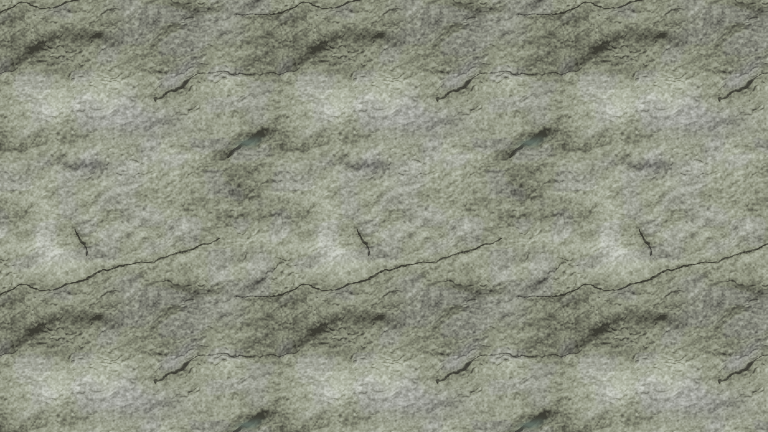
A Shadertoy shader for this texture:

```glsl
// Weathered grey-green rock face, built as a square tile that repeats seamlessly.
// Sheared periodic noise gives a patchily terraced relief lit from above; soft
// stains, ragged cracks and fine grain are then laid over it in tile coordinates.

#define TILE_SIZE 0.653                  // tile side, in canvas heights
#define LIGHT_STEP vec2(-0.003, 0.005)   // offset toward the light
#define RELIEF_GAIN 3.3
#define GRAIN_GAIN 0.46
#define LEDGES 8.0                       // terrace steps in the relief
#define SHADOW vec3(0.24, 0.24, 0.205)
#define STONE vec3(0.55, 0.565, 0.485)
#define HIGHLIGHT vec3(0.78, 0.80, 0.74)
#define LILAC vec3(0.64, 0.64, 0.65)
#define SLATE vec3(0.43, 0.50, 0.46)

float hash(vec2 c) {
    return fract(sin(dot(c, vec2(127.1, 311.7))) * 43758.5);
}

// Lattice value wrapped to n cells, rising by "shear" rows per tile
float lattice(vec2 c, vec2 n, float shear) {
    float k = floor(c.x / n.x);
    return hash(vec2(c.x - k * n.x, mod(c.y + shear * k, n.y)));
}

float noise(vec2 q, vec2 n, float shear) {
    vec2 p = vec2(n.x * q.x, n.y * q.y - shear * q.x);
    vec2 c = floor(p), f = p - c;
    f = f * f * f * (f * (f * 6.0 - 15.0) + 10.0);
    vec2 e = vec2(1.0, 0.0);
    return mix(mix(lattice(c, n, shear), lattice(c + e.xy, n, shear), f.x),
               mix(lattice(c + e.yx, n, shear), lattice(c + e.xx, n, shear), f.x), f.y);
}

float fbm(vec2 q, vec2 n, float shear) {
    float sum = 0.0, amp = 0.5;
    for (int i = 0; i < 5; i++) {
        sum += amp * noise(q, n, shear);
        n *= 2.0;
        shear *= 2.0;
        amp *= 0.55;
    }
    return sum;
}

// Rough height; ledges break out only in patches
float relief(vec2 q, float ledge) {
    float h = fbm(q, vec2(5.0, 8.0), 1.0);
    float t = h * LEDGES;
    float terrace = (floor(t) + smoothstep(0.6, 1.0, fract(t))) / LEDGES;
    return mix(h, terrace, ledge);
}

vec2 wrap(vec2 d) { return fract(d + 0.5) - 0.5; }

// Soft slanted spot
float stain(vec2 q, vec2 center, vec2 size, float slope) {
    vec2 p = wrap(q - center);
    p.y -= slope * p.x;
    p /= size;
    return exp(-dot(p, p));
}

// Tapered line from a to b with smoothed edges and a faint shaded rim
float crack(vec2 q, vec2 a, vec2 b, float width) {
    vec2 p = wrap(q - 0.5 * (a + b)), arm = 0.5 * (b - a);
    float t = clamp(dot(p, arm) / dot(arm, arm), -1.0, 1.0);
    float pixel = 0.7 / (TILE_SIZE * iResolution.y);
    float w = width * (0.3 + 1.1 * noise(q, vec2(31.0), 0.0)) * (1.0 - 0.4 * t * t);
    float d = length(p - t * arm);
    return max(1.0 - smoothstep(0.2 * w, w + pixel, d), 0.35 * exp(-d / (1.5 * width)));
}

void mainImage(out vec4 fragColor, in vec2 fragCoord) {
    vec2 q = fract(fragCoord / iResolution.y / TILE_SIZE);
    vec2 rough = vec2(fbm(q, vec2(7.0), 0.0), fbm(q + 0.37, vec2(9.0), 0.0)) - 0.5;
    vec2 w = q + 0.06 * rough;

    // Lit relief, with bright slopes softer than dark ones
    float ledge = 0.75 * smoothstep(0.45, 0.75, noise(w, vec2(6.0, 9.0), 1.0));
    float lit = RELIEF_GAIN * (relief(w, ledge) - relief(w + LIGHT_STEP, ledge));
    float tone = 0.59 + (lit > 0.0 ? lit / (1.0 + 3.5 * lit) : lit);
    tone += 0.42 * (fbm(q, vec2(5.0, 9.0), 1.0) - 0.5);
    float grain = 0.5 * noise(q, vec2(97.0, 113.0), 9.0) + 0.5 * noise(q, vec2(171.0), 0.0);
    tone += GRAIN_GAIN * (grain - 0.5);

    // Broad dark shelf and bright worn patches
    tone -= 0.17 * smoothstep(0.25, 0.29, w.y) * (1.0 - smoothstep(0.46, 0.60, w.y));
    tone += 0.28 * stain(w, vec2(0.18, 0.63), vec2(0.10, 0.06), -0.3);
    tone += 0.20 * stain(w, vec2(0.15, 0.78), vec2(0.05, 0.10), 0.0);
    tone += 0.14 * stain(w, vec2(0.20, 0.18), vec2(0.25, 0.08), 0.0);

    // Hollows in shade
    float shade = 0.38 * stain(w, vec2(0.12, 0.355), vec2(0.08, 0.022), 0.65);
    shade += 0.28 * stain(w, vec2(0.31, 0.405), vec2(0.12, 0.025), 0.0);
    shade += 0.30 * stain(w, vec2(0.69, 0.505), vec2(0.07, 0.025), -0.2);
    shade += 0.26 * stain(w, vec2(0.92, 0.54), vec2(0.07, 0.02), 0.7);
    shade += 0.22 * stain(w, vec2(0.90, 0.86), vec2(0.13, 0.08), -0.4);
    shade += 0.30 * stain(w, vec2(0.29, 0.95), vec2(0.10, 0.018), -0.1);
    shade += 0.40 * stain(w, vec2(0.91, 0.05), vec2(0.05, 0.03), 0.3);
    shade *= 0.5 + noise(q, vec2(23.0, 41.0), 5.0);

    // Long winding fissure
    float line = 0.8 * crack(w, vec2(-0.15, 0.485), vec2(0.213, 0.514), 0.003);
    line = max(line, crack(w, vec2(0.20, 0.512), vec2(0.36, 0.567), 0.004));
    line = max(line, crack(w, vec2(0.35, 0.564), vec2(0.48, 0.603), 0.004));
    line = max(line, crack(w, vec2(0.47, 0.603), vec2(0.65, 0.61), 0.005));
    line = max(line, crack(w, vec2(0.63, 0.606), vec2(0.78, 0.681), 0.006));
    // Short breaks and the shelf lip
    line = max(line, crack(w, vec2(0.56, 0.19), vec2(0.71, 0.265), 0.008));
    line = max(line, crack(w, vec2(0.26, 0.734), vec2(0.31, 0.617), 0.007));
    line = max(line, crack(w, vec2(0.80, -0.015), vec2(0.92, 0.065), 0.008));
    line = max(line, 0.6 * crack(w, vec2(0.70, 0.266), vec2(1.06, 0.277), 0.004));
    tone -= shade + 0.55 * line;

    // Tone ramp with mineral tints
    vec3 color = mix(SHADOW, STONE, clamp(2.0 * tone, 0.0, 1.0));
    color = mix(color, HIGHLIGHT, clamp(2.0 * tone - 1.0, 0.0, 1.0));
    float lilac = stain(w, vec2(0.50, 0.10), vec2(0.16, 0.06), 0.0)
                + stain(w, vec2(0.66, 0.285), vec2(0.05, 0.035), 0.5)
                + 0.6 * stain(w, vec2(0.29, 0.95), vec2(0.11, 0.03), 0.0);
    lilac += 0.6 * smoothstep(0.5, 0.8, noise(w, vec2(13.0, 17.0), 2.0));
    vec3 tint = LILAC * (0.5 + 0.85 * clamp(tone, 0.0, 1.0));
    color = mix(color, tint, 0.55 * min(lilac, 1.0));
    color = mix(color, SLATE, 0.75 * stain(w, vec2(0.87, 0.03), vec2(0.04, 0.014), 0.2));
    fragColor = vec4(color, 1.0);
}
```
